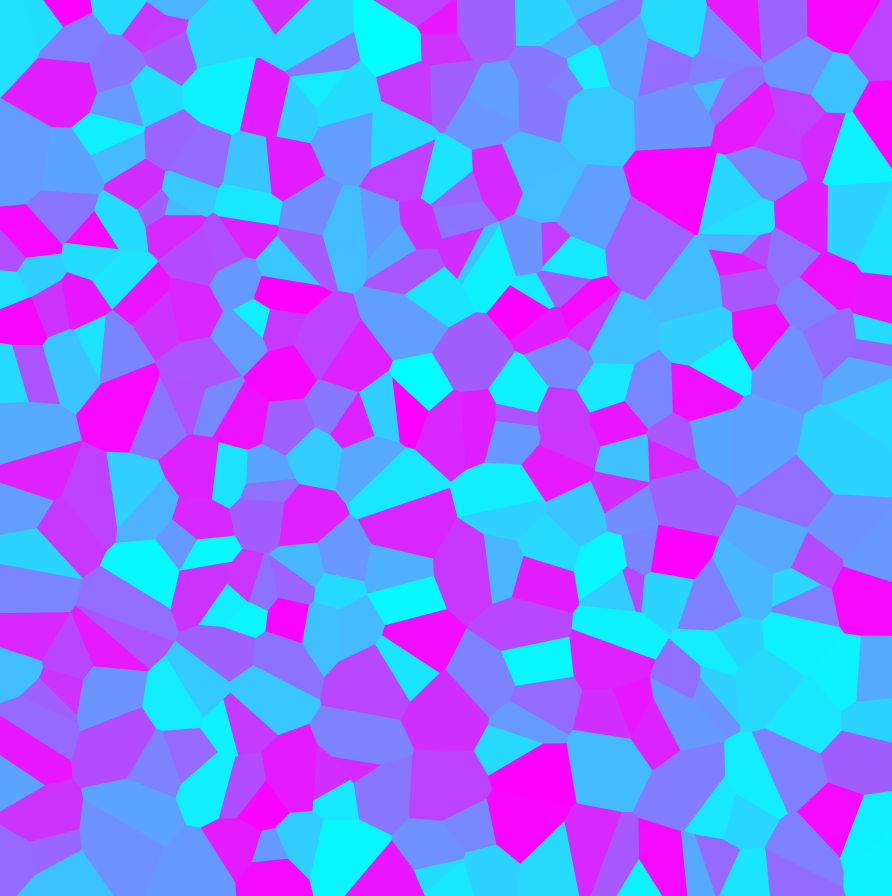
Give the GLSL for this pattern, as a WebGL 1 fragment shader.

```glsl
precision highp float;
// Irregular Voronoi mosaic of flat cells coloured along a cyan to magenta ramp.

uniform vec2 u_resolution;

const float GRID = 9.0;          // hash cells along the canvas height
const float MIN_SEEDS = 2.0;     // fewest seeds in a hash cell
const float SEED_SPREAD = 6.0;   // random extra seeds, 0 to 5
const int MAX_SEEDS = 7;

const vec3 CYAN = vec3(0.0, 1.0, 1.0);
const vec3 MAGENTA = vec3(1.0, 0.0, 1.0);

// Three random values in 0..1 from a cell and an index
vec3 hash33(vec3 p) {
  p = fract((p + 17.0) * vec3(0.1031, 0.1030, 0.0973));
  p += dot(p, p.yxz + 33.33);
  return fract((p.xxy + p.yxx) * p.zyx);
}

vec3 ramp(float t) {
  return mix(CYAN, MAGENTA, t);
}

// Seeds live only inside the canvas, so border cells stretch outwards
bool isInside(vec2 p, vec2 extent) {
  return p.x >= 0.0 && p.y >= 0.0 && p.x <= extent.x && p.y <= extent.y;
}

// Finds the two nearest seeds and blends their tones across the shared edge
vec3 mosaic(vec2 p, vec2 extent, float pixel) {
  vec2 home = floor(p);
  // xy: offset to the seed, z: tone, w: squared distance
  vec4 first = vec4(9.0, 9.0, 0.5, 1000.0);
  vec4 second = first;

  for (int y = -1; y <= 1; y++) {
    for (int x = -1; x <= 1; x++) {
      vec2 cell = home + vec2(float(x), float(y));
      float count = MIN_SEEDS + floor(SEED_SPREAD * hash33(vec3(cell, 41.0)).x);
      for (int i = 0; i < MAX_SEEDS; i++) {
        if (float(i) >= count) break;
        vec3 random = hash33(vec3(cell, float(i)));
        vec2 seed = cell + random.xy;
        if (!isInside(seed, extent)) continue;
        vec2 offset = seed - p;
        vec4 candidate = vec4(offset, random.z, dot(offset, offset));
        if (candidate.w < first.w) {
          second = first;
          first = candidate;
        } else if (candidate.w < second.w) {
          second = candidate;
        }
      }
    }
  }

  // Distance to the bisector gives a one pixel wide smooth edge
  float gap = max(length(second.xy - first.xy), 0.0001);
  float edge = (second.w - first.w) / (2.0 * gap);
  float cover = clamp(0.5 + edge / pixel, 0.0, 1.0);
  return mix(ramp(second.z), ramp(first.z), cover);
}

void main() {
  float scale = GRID / u_resolution.y;
  vec2 p = gl_FragCoord.xy * scale;
  gl_FragColor = vec4(mosaic(p, u_resolution * scale, scale), 1.0);
}
```
